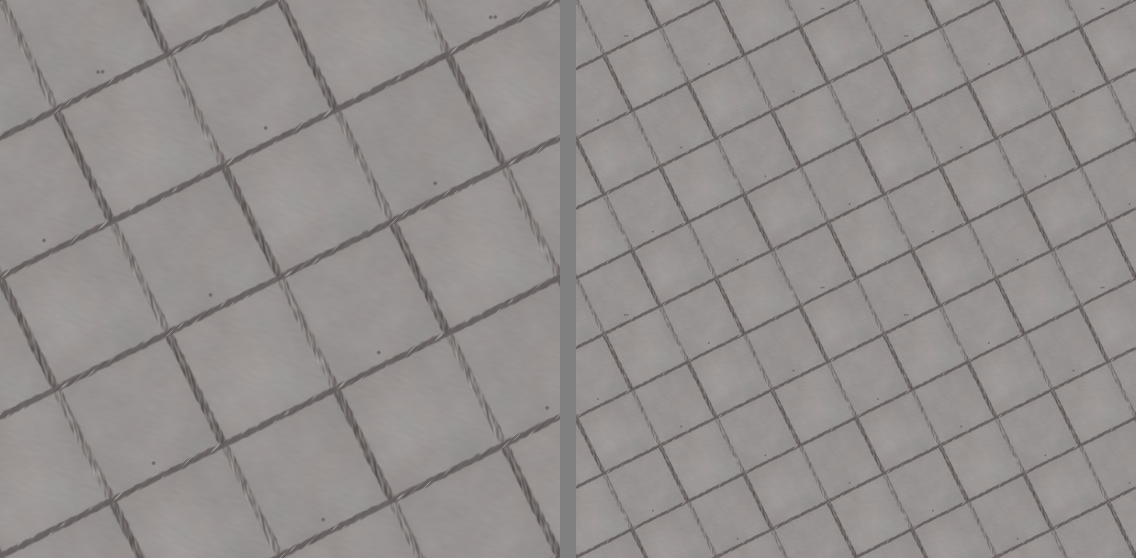
Left, the tile; right, the same tile 2 across and 2 down.
Write a Shadertoy shader that draws this texture.

```glsl
// Worn grey paving: square slabs on a slanted grid, 20 to the canvas, with dark joints.
// A whole-number matrix turns the canvas into slab units, so grid and noise wrap at the edges.
// Slabs and steep joints alternate like a checkerboard; gradient noise adds the wear.

#define SLAB_GRID mat2(4.0, 2.0, 2.0, -4.0)
#define GRID_SHIFT vec2(0.005, -0.012)
#define STEEP_HALF_WIDTH 0.033
#define SHALLOW_HALF_WIDTH 0.023
#define JOINT_SOFTNESS 0.011
#define MOTTLE_STRENGTH 0.030
#define SPECK_RADIUS 0.013
#define SPECK_PLACE vec2(0.44, 0.885)
#define FACE_COLOR vec3(0.597, 0.580, 0.575)
#define PALE_JOINT vec3(0.505, 0.485, 0.475)
#define DARK_JOINT vec3(0.375, 0.355, 0.350)

float hash(vec2 p) {
    vec3 q = fract(p.xyx * vec3(0.1031, 0.1030, 0.0973));
    q += dot(q, q.yzx + 33.33);
    return fract((q.x + q.y) * q.z);
}

// Slope of the noise at a grid node, wrapped to the period
float corner(vec2 node, vec2 offset, vec2 period) {
    float angle = 6.28319 * hash(mod(node, period) + 7.0);
    return dot(vec2(cos(angle), sin(angle)), offset);
}

float gradientNoise(vec2 p, vec2 period) {
    vec2 n = floor(p), f = p - n;
    vec2 w = f * f * f * (f * (f * 6.0 - 15.0) + 10.0);
    vec2 e = vec2(1.0, 0.0);
    float low = mix(corner(n, f, period), corner(n + e, f - e, period), w.x);
    float high = mix(corner(n + e.yx, f - e.yx, period), corner(n + 1.0, f - 1.0, period), w.x);
    return mix(low, high, w.y);
}

// Layered noise that repeats every two slabs
float mottle(vec2 slab, float frequency) {
    float sum = 0.0, weight = 1.0;
    for (int i = 0; i < 4; i++) {
        sum += weight * gradientNoise(slab * frequency, vec2(2.0 * frequency));
        frequency *= 2.0;
        weight *= 0.55;
    }
    return sum;
}

// Soft band around a joint centre
float band(float dist, float halfWidth, float soft) {
    return 1.0 - smoothstep(halfWidth - soft, halfWidth + soft, dist);
}

vec3 slabFace(vec2 slab, vec2 uv) {
    vec2 cell = floor(slab), f = slab - cell;
    float odd = mod(cell.x + cell.y, 2.0);
    float cloud = mottle(slab, 2.0);
    float drift = gradientNoise(uv * 5.0, vec2(5.0));
    float hairline = gradientNoise(vec2(6.0 * (slab.x + slab.y), 24.0 * (slab.y - slab.x)), vec2(12.0, 48.0));
    // Odd slabs are paler below their middle
    float glow = odd * exp(-5.0 * dot(f - vec2(0.45, 0.62), f - vec2(0.45, 0.62)));
    float tone = MOTTLE_STRENGTH * cloud + 0.012 * drift + 0.014 * hairline + 0.022 * glow - 0.008;
    vec3 tint = vec3(-0.012, 0.003, 0.006) * (mottle(slab + 0.7, 3.0) + 0.5 * odd * (f.x + f.y - 1.0));
    return FACE_COLOR + tone + tint;
}

// One speck, sometimes two, on every even slab
float specks(vec2 slab, float soft) {
    vec2 cell = floor(slab), f = slab - cell;
    float id = mod(cell.x + 3.0 * cell.y, 10.0) + 10.0 * mod(cell.y, 2.0);
    float even = 1.0 - mod(cell.x + cell.y, 2.0);
    float mask = 0.0;
    for (int i = 0; i < 2; i++) {
        float k = float(i);
        vec2 jitter = 0.016 * (vec2(hash(vec2(id, 3.0)), hash(vec2(id, 5.0))) - 0.5);
        float dist = length(f - SPECK_PLACE - jitter - k * vec2(0.034, 0.014));
        float present = mix(1.0, step(0.6, hash(vec2(id, 9.0))), k);
        mask = max(mask, present * band(dist, SPECK_RADIUS, soft));
    }
    return even * mask;
}

void mainImage(out vec4 fragColor, in vec2 fragCoord) {
    vec2 uv = fragCoord / iResolution.xy;
    vec2 slab = SLAB_GRID * uv - GRID_SHIFT;
    float soft = max(JOINT_SOFTNESS, 4.5 / min(iResolution.x, iResolution.y));

    // Signed distances to the nearest joints, with slightly ragged edges
    float ragged = 0.010 * gradientNoise(slab * 18.0, vec2(36.0));
    vec2 side = slab - round(slab);
    vec2 dist = abs(side + ragged);
    float steep = band(dist.x, STEEP_HALF_WIDTH, soft);
    float shallow = band(dist.y, SHALLOW_HALF_WIDTH, soft);

    // Faces, dimmed a little beside the joints
    vec3 color = slabFace(slab, uv);
    color -= 0.018 * exp(-16.0 * min(dist.x, dist.y));
    color = mix(color, DARK_JOINT, 0.85 * specks(slab, soft));

    // Steep joints: twisted streaks, alternately dark and pale
    float dark = mod(round(slab.x) + floor(slab.y), 2.0);
    float streak = gradientNoise(vec2(48.0 * slab.x + 12.0 * slab.y, 10.0 * slab.y), vec2(24.0, 20.0));
    vec3 steepColor = mix(PALE_JOINT, DARK_JOINT, 0.65 * dark) + 0.20 * streak;
    steepColor -= 0.9 * side.x * (1.0 - 1.6 * dark);
    color = mix(color, steepColor, steep);

    // Shallow joints: dark, with a few bright nicks
    float nick = gradientNoise(vec2(8.0 * slab.x, 48.0 * slab.y + 16.0 * slab.x), vec2(16.0, 32.0));
    vec3 shallowColor = DARK_JOINT + 0.02 + 0.06 * nick + 0.17 * smoothstep(0.28, 0.5, nick);
    color = mix(color, shallowColor, 0.94 * shallow);

    fragColor = vec4(clamp(color, 0.0, 1.0), 1.0);
}
```
